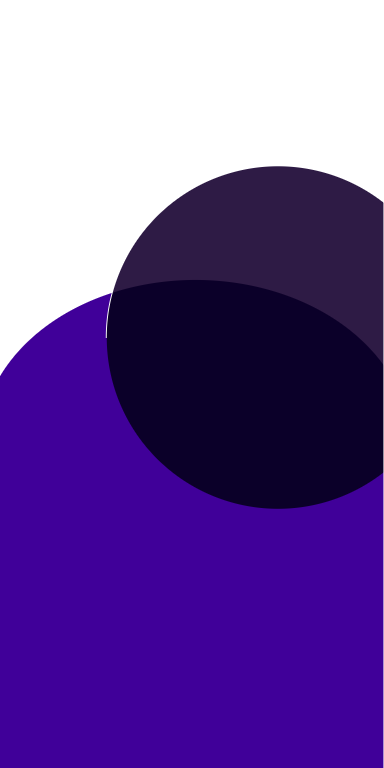
Write a WebGL 2 fragment shader that draws this background.

```glsl
#version 300 es
precision highp float;
// Flat overlapping shapes: a violet dome rises from the base of a white
// ground, and a translucent dark disc crosses it, cut off by the right side.
// Both come from distance functions, blended with antialiased masks.

uniform vec2 u_resolution;
out vec4 outColor;

const vec3 WHITE = vec3(1.0);
const vec3 VIOLET = vec3(0.25, 0.0, 0.60);
const vec3 PLUM = vec3(0.18, 0.105, 0.27);
const vec3 MIDNIGHT = vec3(0.045, 0.0, 0.16);

float circleDistance(vec2 p, vec2 center, float radius) {
  return length(p - center) - radius;
}

// Upper half of an ellipse, extended straight down below its center.
float domeDistance(vec2 p, vec2 center, vec2 radii) {
  vec2 q = vec2(p.x - center.x, max(p.y - center.y, 0.0));
  float level = length(q / radii);
  float slope = max(length(q / (radii * radii)), 1e-4);
  return level * (level - 1.0) / slope;
}

// Coverage of the inside of a shape, softened over one pixel.
float fill(float dist, float pixel) {
  return clamp(0.5 - dist / pixel, 0.0, 1.0);
}

void main() {
  // The canvas width is one unit.
  float pixel = 1.0 / u_resolution.x;
  vec2 p = gl_FragCoord.xy * pixel;

  vec2 discCenter = vec2(0.724, 1.121);
  float disc = circleDistance(p, discCenter, 0.4460);
  float dome = domeDistance(p, vec2(0.509, 0.841), vec2(0.560, 0.430));
  float domeMask = fill(dome, pixel);

  // Ground and dome
  vec3 color = mix(WHITE, VIOLET, domeMask);

  // Fine light rim along the upper left of the disc
  float upperLeft = step(p.x, discCenter.x) * step(discCenter.y, p.y);
  color = mix(color, WHITE, fill(disc - 0.0025, pixel) * upperLeft);

  // Disc, darker where it overlaps the dome
  color = mix(color, mix(PLUM, MIDNIGHT, domeMask), fill(disc, pixel));

  // Hairline of the ground along the right side
  color = mix(color, WHITE, fill(0.9985 - p.x, pixel));

  outColor = vec4(color, 1.0);
}
```
